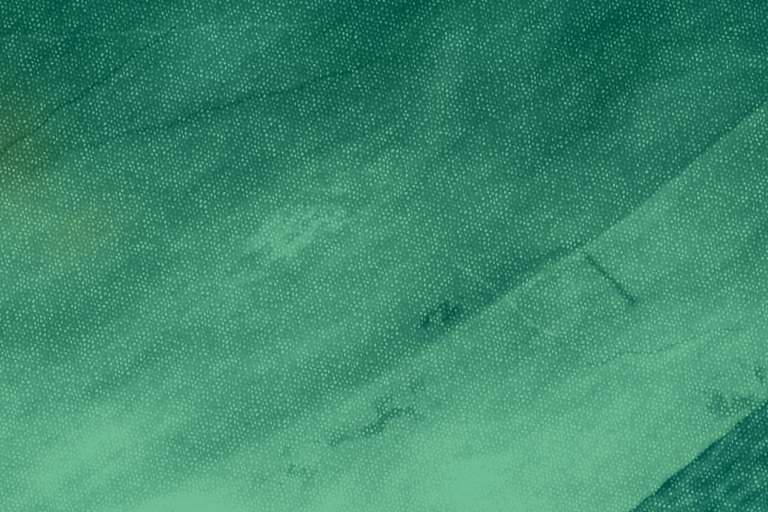
A Shadertoy shader for this texture:

```glsl
// Green paint brushed diagonally over woven canvas, dark above and pale below.
// A tone value is built from a gradient, warped gradient noise, overlapping
// paint edges and a staggered thread pattern, then mapped to a green ramp.

const vec3 DEEP_GREEN = vec3(0.05, 0.36, 0.29);
const vec3 PALE_GREEN = vec3(0.40, 0.71, 0.56);
const vec3 OCHRE_TINT = vec3(0.06, -0.01, -0.06);
const vec3 TEAL_TINT = vec3(-0.03, 0.0, 0.03);

vec2 hash22(vec2 p) {
    vec3 q = fract(vec3(p.xyx) * vec3(0.1031, 0.1030, 0.0973));
    q += dot(q, q.yzx + 33.33);
    return fract((q.xx + q.yz) * q.zy);
}

float cornerSlope(vec2 cell, vec2 corner, vec2 f) {
    float angle = 6.2832 * hash22(cell + corner).x;
    return dot(vec2(cos(angle), sin(angle)), f - corner);
}

float gradientNoise(vec2 p) {
    vec2 i = floor(p), f = fract(p);
    vec2 u = f * f * f * (f * (f * 6.0 - 15.0) + 10.0);
    float low = mix(cornerSlope(i, vec2(0, 0), f), cornerSlope(i, vec2(1, 0), f), u.x);
    float high = mix(cornerSlope(i, vec2(0, 1), f), cornerSlope(i, vec2(1, 1), f), u.x);
    return 1.4 * mix(low, high, u.y);
}

float fbm(vec2 p) {
    float sum = 0.0, amplitude = 0.6;
    for (int i = 0; i < 4; i++) {
        sum += amplitude * gradientNoise(p);
        p = p * 2.03 + 17.3;
        amplitude *= 0.55;
    }
    return sum;
}

vec2 rotate(vec2 p, float angle) {
    float c = cos(angle), s = sin(angle);
    return vec2(c * p.x + s * p.y, c * p.y - s * p.x);
}

// Noise drawn out along a brush direction
float bristles(vec2 p, float angle, vec2 scale) {
    return fbm(rotate(p, angle) * scale + 40.0);
}

// Soft elliptical patch, turned to a brush direction
float patchMask(vec2 p, vec2 center, vec2 radius, float angle) {
    vec2 q = rotate(p - center, angle) / radius;
    return exp(-dot(q, q));
}

// Narrow scratch between two points
float scratch(vec2 p, vec2 a, vec2 b, float width) {
    vec2 ab = b - a;
    float along = clamp(dot(p - a, ab) / dot(ab, ab), 0.0, 1.0);
    float d = length(p - a - ab * along) / width;
    return exp(-d * d);
}

// Staggered, nearly upright thread knots, centred on zero
float weave(vec2 p, float angle, vec2 pitch) {
    vec2 q = rotate(p, angle) / pitch + 0.35 * gradientNoise(p * 40.0);
    q.x += 0.5 * mod(floor(q.y), 2.0);
    vec2 random = hash22(floor(q) + 200.0);
    vec2 f = fract(q) - 0.5 - 0.24 * (random - 0.5);
    f = rotate(f, 1.75) * vec2(0.9, 1.2);
    float knot = 1.0 - smoothstep(0.05, 0.52, length(f));
    return knot * (0.3 + 1.5 * random.y) - 0.28;
}

void mainImage(out vec4 fragColor, in vec2 fragCoord) {
    vec2 p = fragCoord / iResolution.y;
    p.x += 0.5 * (1.5 - iResolution.x / iResolution.y);
    vec2 warped = p + 0.06 * vec2(gradientNoise(p * 3.0), gradientNoise(p * 3.0 + 8.0));
    float coarse = bristles(warped, 0.45, vec2(1.8, 4.6));
    float fine = bristles(warped + 3.0, 0.6, vec2(7.0, 36.0));
    float mottle = fbm(p * 22.0);
    float grain = gradientNoise(p * 130.0);

    // Vertical gradient and brushed variation
    float tone = 1.02 - 0.90 * p.y + 0.36 * coarse + 0.09 * fine;
    tone += 0.10 * mottle + 0.08 * grain;

    // Long curved overlap, crisp on the right and blurred on the left
    float rise = p.x - 0.25;
    float edge = p.y - 0.02 - 0.545 * rise - 0.18 * rise * (p.x - 1.02);
    edge += 0.006 * mottle + 0.02 * coarse;
    float blur = mix(0.035, 0.006, smoothstep(0.6, 1.05, p.x));
    float above = smoothstep(-blur, blur, edge);
    tone += mix(0.08 * exp(edge * 4.0), -0.24 * exp(-max(edge, 0.0) * 8.0), above);

    // Pale dry strokes and worn dark dabs
    float dry = smoothstep(-0.3, 0.4, fine + 0.6 * mottle);
    tone += 0.36 * dry * patchMask(p, vec2(0.62, 0.58), vec2(0.18, 0.05), 0.62);
    tone += 0.20 * dry * patchMask(p, vec2(1.08, 0.45), vec2(0.10, 0.06), 0.9);
    tone += 0.15 * patchMask(p, vec2(0.87, 0.86), vec2(0.13, 0.03), 1.3);
    tone += 0.14 * patchMask(p, vec2(0.25, 0.15), vec2(0.28, 0.08), 0.4);
    float worn = smoothstep(-0.1, 0.3, mottle + 0.4 * fine);
    tone -= 0.42 * worn * patchMask(p, vec2(0.59, 0.10), vec2(0.09, 0.04), 0.5);
    tone -= 0.38 * worn * patchMask(p, vec2(0.77, 0.19), vec2(0.09, 0.04), 0.6);
    tone -= 0.50 * worn * patchMask(p, vec2(1.45, 0.24), vec2(0.09, 0.05), 0.5);
    tone -= 0.50 * worn * patchMask(p, vec2(0.86, 0.385), vec2(0.06, 0.022), 0.6);

    // Scratches and ridges
    vec2 bent = p + 0.012 * vec2(gradientNoise(p * 12.0), gradientNoise(p * 14.0 + 9.0));
    tone -= 0.22 * scratch(bent, vec2(-0.02, 0.68), vec2(0.34, 0.95), 0.003);
    tone -= 0.36 * scratch(bent, vec2(1.14, 0.505), vec2(1.24, 0.415), 0.006);
    tone += 0.22 * scratch(bent, vec2(0.88, 0.49), vec2(1.09, 0.34), 0.003);
    tone += 0.17 * scratch(bent, vec2(0.0, 0.92), vec2(0.62, 0.96), 0.003);
    tone -= 0.14 * scratch(bent, vec2(0.15, 0.71), vec2(0.75, 0.88), 0.004);
    tone -= 0.16 * scratch(bent, vec2(1.15, 0.29), vec2(1.45, 0.36), 0.003);

    // Dark lower right paint layer
    float cornerEdge = p.y - 0.81 * (p.x - 1.23) + 0.006 * mottle;
    float corner = 1.0 - smoothstep(-0.004, 0.004, cornerEdge);
    tone = mix(tone, 0.27 + 0.5 * fine + 0.35 * mottle, corner);
    tone -= 0.25 * exp(-abs(cornerEdge) / 0.005);

    // Canvas relief, partly filled where paint is thick
    float relief = mix(0.46, 0.25, smoothstep(0.45, 1.0, tone)) * (1.0 + 0.6 * mottle);
    tone += relief * weave(p, -0.25, vec2(0.0088, 0.0082));

    // Green ramp with local tints
    vec3 color = mix(DEEP_GREEN, PALE_GREEN, clamp(tone, -0.1, 1.1));
    float ochre = patchMask(p, vec2(0.01, 0.70), vec2(0.10, 0.15), 0.2)
                + 0.6 * patchMask(p, vec2(0.17, 0.55), vec2(0.09, 0.05), 0.6);
    float teal = 0.5 * corner + 0.2 * coarse + 0.2 * smoothstep(0.65, 1.0, p.y);
    color += OCHRE_TINT * ochre + TEAL_TINT * teal;
    fragColor = vec4(clamp(color, 0.0, 1.0), 1.0);
}
```
